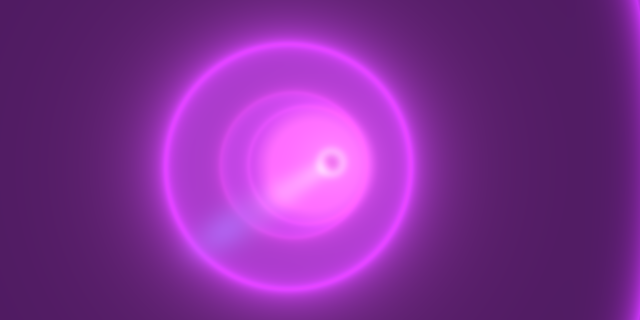
A Shadertoy shader for this background:

```glsl
// Nested neon rings around a soft pink disc, with a beam and a blue flare on violet.
#define RING_WIDTH 0.012
#define HALO_REACH 0.09
#define HAZE_REACH 0.30
#define DISC_RADIUS 0.175
#define EDGE_REACH 0.045
#define FLARE_SIZE vec2(0.105, 0.062)

const vec3 NIGHT = vec3(0.295, 0.10, 0.37);
const vec3 HAZE  = vec3(0.08, 0.04, 0.06);
const vec3 HALO  = vec3(0.23, 0.08, 0.31);
const vec3 NEON  = vec3(0.27, 0.04, 0.28);
const vec3 PINK  = vec3(1.00, 0.42, 1.00);
const vec3 FLARE = vec3(0.70, 0.42, 0.97);

// Signed distance to a circle.
float circle(vec2 p, vec2 center, float radius) {
    return length(p - center) - radius;
}

// Bright line with a long, soft falloff.
float glowLine(float d, float width) {
    return width * inversesqrt(d * d + width * width);
}

float bell(float x) {
    return exp(-x * x);
}

void mainImage(out vec4 fragColor, in vec2 fragCoord) {
    // Height is one unit; the horizontal unit keeps a 2:1 layout.
    vec2 p = fragCoord / iResolution.xy * vec2(2.0, 1.0);

    float outer = circle(p, vec2(0.901, 0.479), 0.383);
    float middle = circle(p, vec2(0.917, 0.484), 0.227);
    float inner = circle(p, vec2(0.960, 0.484), 0.183);
    float disc = circle(p, vec2(0.985, 0.484), DISC_RADIUS);
    vec2 core = vec2(1.036, 0.492);
    vec2 flareCenter = vec2(0.705, 0.280);

    // Background haze and halo, level inside the outer ring.
    float outside = max(outer, 0.0);
    vec3 color = NIGHT + HAZE * exp(-outside / HAZE_REACH)
                       + HALO * exp(-outside / HALO_REACH);

    // Outer and middle rings.
    color += NEON * glowLine(outer, RING_WIDTH);
    color += vec3(0.05, 0.02, 0.07) * smoothstep(0.01, -0.02, middle);
    color += vec3(0.16, 0.04, 0.12) * glowLine(middle, RING_WIDTH * 0.8);

    // Pink disc with its spill of light and faint left rim.
    color += vec3(0.12, 0.04, 0.10) * exp(-max(disc, 0.0) / 0.06);
    color += vec3(0.12, 0.04, 0.08) * glowLine(inner, RING_WIDTH * 0.7);
    color = mix(color, PINK, smoothstep(0.03, -0.045, disc));

    // Beam widening from the core toward the flare.
    vec2 axis = normalize(flareCenter - core);
    vec2 q = vec2(dot(p - core, axis), dot(p - core, vec2(-axis.y, axis.x)));
    float beamWidth = 0.025 + 0.13 * max(q.x, 0.0);
    float beam = bell(q.y / beamWidth) * smoothstep(-0.01, 0.05, q.x)
               * smoothstep(0.42, 0.15, q.x);
    color += vec3(0.10, 0.17, 0.05) * beam;

    // Blue flare stretched along the beam.
    vec2 f = q - vec2(distance(flareCenter, core), 0.0);
    color = mix(color, FLARE, 0.75 * bell(length(f / FLARE_SIZE)));

    // Pale core ring with a darker center.
    float coreDistance = length(p - core);
    color.g += 0.17 * bell((coreDistance - 0.035) / 0.017);
    color.g += 0.10 * bell(coreDistance / 0.10);
    color -= vec3(0.06, 0.07, 0.06) * bell(coreDistance / 0.024);

    // Huge ring that grazes the right edge.
    float edge = abs(circle(p, vec2(-0.355, 0.49), 2.40));
    color += vec3(0.48, 0.10, 0.58) * exp(-edge / EDGE_REACH);

    fragColor = vec4(clamp(color, 0.0, 1.0), 1.0);
}
```
